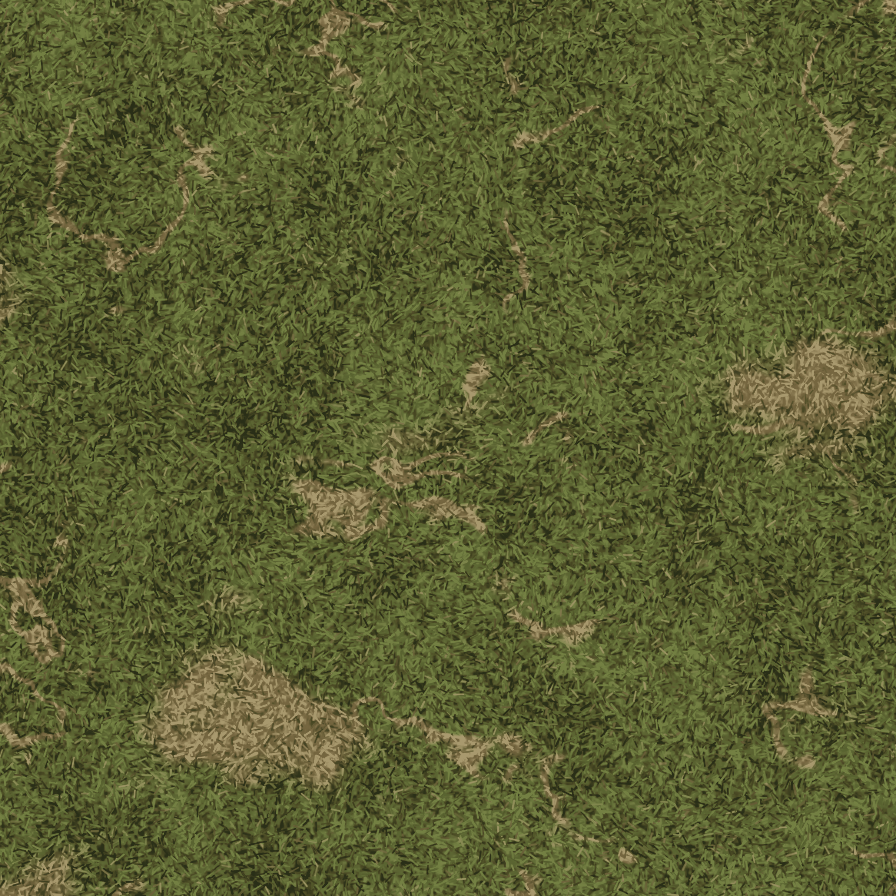
A three.js fragment shader for this texture:

```glsl
varying vec2 vUv;

#define BLADE_CELLS 88.0
#define BLADE_HALF_LENGTH 0.72
#define BLADE_HALF_WIDTH 0.22
#define STRAW_BLADES 0.13
#define WISP_WIDTH 0.042
#define PATCH_LEVEL 0.57
#define DARK vec3(0.16, 0.18, 0.09)
#define OLIVE vec3(0.29, 0.29, 0.14)
#define GREEN vec3(0.35, 0.39, 0.19)
#define LIGHT vec3(0.45, 0.50, 0.26)
#define TAN vec3(0.46, 0.40, 0.25)
#define STRAW vec3(0.66, 0.60, 0.43)

vec3 hash3(vec2 p) {
  vec3 q = fract(p.xyx * vec3(0.1031, 0.1030, 0.0973));
  q += dot(q, q.yxz + 33.33);
  return fract((q.xxy + q.yzz) * q.zyx);
}

float noise(vec2 p) {
  vec2 i = floor(p);
  vec2 f = fract(p);
  f = f * f * (3.0 - 2.0 * f);
  float low = mix(hash3(i).x, hash3(i + vec2(1.0, 0.0)).x, f.x);
  float high = mix(hash3(i + vec2(0.0, 1.0)).x, hash3(i + 1.0).x, f.x);
  return mix(low, high, f.y);
}

float fbm(vec2 p) {
  float sum = 0.0;
  float weight = 0.5;
  for (int i = 0; i < 4; i++) {
    sum += weight * noise(p);
    p = mat2(1.6, 1.2, -1.2, 1.6) * p + 17.3;
    weight *= 0.5;
  }
  return sum / 0.9375;
}

// Paints one layer of short blades; x holds the tone, y the strawness
vec2 paintBlades(vec2 p, vec2 under) {
  vec2 cell = floor(p);
  for (int y = -1; y <= 1; y++) {
    for (int x = -1; x <= 1; x++) {
      vec2 id = cell + vec2(float(x), float(y));
      vec3 place = hash3(id);
      vec3 look = hash3(id + 271.7);
      float angle = 7.0 * noise(id * 0.14) + 1.8 * (place.z - 0.5);
      vec2 along = vec2(cos(angle), sin(angle));
      vec2 offset = p - id - place.xy;
      float reach = BLADE_HALF_LENGTH * mix(0.5, 1.0, look.z);
      float t = clamp(dot(offset, along), -reach, reach);
      float cover = 1.0 - smoothstep(0.03, BLADE_HALF_WIDTH, length(offset - along * t));
      float straw = smoothstep(1.0 - STRAW_BLADES, 1.0, look.y);
      under = mix(under, vec2(look.x, straw), cover);
    }
  }
  return under;
}

// Bare streaks along broken noise contours, with softer worn patches
float dryGround(vec2 uv) {
  vec2 warp = vec2(fbm(uv * 7.0 + 31.0), fbm(uv * 7.0 + 67.0)) - 0.5;
  vec2 p = uv + 0.09 * warp;
  float contour = abs(fbm(p * vec2(6.0, 8.5) + 5.0) - 0.5);
  float wisp = 1.0 - smoothstep(0.0, WISP_WIDTH, contour);
  wisp *= smoothstep(0.46, 0.62, fbm(uv * vec2(8.0, 10.0) + 43.0));
  float worn = smoothstep(PATCH_LEVEL, 0.78, fbm(p * vec2(3.6, 5.5) + 91.0));
  worn *= 0.45 + 0.75 * noise(p * vec2(22.0, 34.0));
  return max(wisp * 0.9, worn);
}

vec3 grassColor(float tone) {
  vec3 color = mix(DARK, OLIVE, smoothstep(0.0, 0.32, tone));
  color = mix(color, GREEN, smoothstep(0.25, 0.5, tone));
  return mix(color, LIGHT, smoothstep(0.5, 0.9, tone));
}

vec3 dryColor(float tone) {
  vec3 color = mix(OLIVE, TAN, smoothstep(0.0, 0.4, tone));
  return mix(color, STRAW, smoothstep(0.45, 0.95, tone));
}

void main() {
  // Grass blades over fine soil grain
  float grain = noise(vUv * 270.0 + 13.0);
  vec2 turf = vec2(0.1 + 0.6 * grain, 0.1);
  for (int i = 0; i < 3; i++) {
    float layer = float(i);
    turf = paintBlades(vUv * BLADE_CELLS * (1.0 + 0.23 * layer) + 37.0 * layer, turf);
  }

  // Broad light and dark tufts
  float tuft = fbm(vUv * 14.0 + 3.0) - 0.5;
  float tone = turf.x + 0.45 * tuft + 0.3 * (grain - 0.5);

  // Grain breaks the edges of the dry ground
  float dry = dryGround(vUv);
  float bare = smoothstep(0.15, 0.85, dry + 0.45 * (turf.x - 0.5));
  bare = max(bare, 0.75 * turf.y);

  vec3 color = mix(grassColor(tone), dryColor(tone + 0.18 * dry), bare);
  gl_FragColor = vec4(color, 1.0);
}
```
